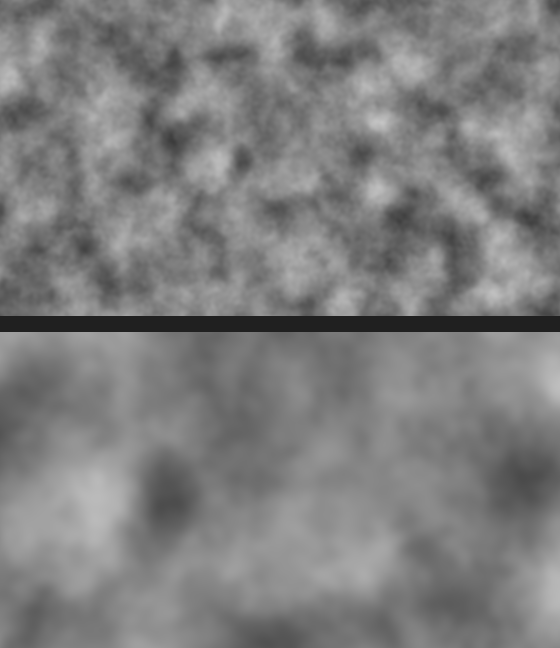
Top, the full canvas; bottom, a detail of the centre.
A Shadertoy shader for this texture:

```glsl
const float SKEW = 0.36603;    // (sqrt(3) - 1) / 2
const float UNSKEW = 0.21132;  // (3 - sqrt(3)) / 6
const float CELLS_PER_HEIGHT = 3.9;
const float MEAN_GREY = 0.5;
const float CONTRAST = 0.475;
const float OCTAVE_GAIN = 0.48;

// Random gradient with components in -1..1
vec2 hashGradient(vec2 cell) {
    vec3 p = fract(cell.xyx * vec3(0.1031, 0.1030, 0.0973));
    p += dot(p, p.yzx + 33.33);
    return 2.0 * fract((p.xx + p.yz) * p.zy) - 1.0;
}

// Contribution of one lattice corner, fading out with distance
float cornerWeight(vec2 offset, vec2 cell) {
    float falloff = max(0.5 - dot(offset, offset), 0.0);
    falloff *= falloff;
    return falloff * falloff * dot(offset, hashGradient(cell));
}

// Simplex noise on a triangular lattice
float simplexNoise(vec2 p) {
    vec2 cell = floor(p + (p.x + p.y) * SKEW);
    vec2 a = p - cell + (cell.x + cell.y) * UNSKEW;
    vec2 side = a.x > a.y ? vec2(1.0, 0.0) : vec2(0.0, 1.0);
    vec2 b = a - side + UNSKEW;
    vec2 c = a - 1.0 + 2.0 * UNSKEW;
    return 70.0 * (cornerWeight(a, cell)
                 + cornerWeight(b, cell + side)
                 + cornerWeight(c, cell + 1.0));
}

// Sum of octaves, each rotated, twice as fine and weaker by the gain
float cloudNoise(vec2 p, int octaves, float gain) {
    mat2 rotateAndDouble = mat2(1.6, 1.2, -1.2, 1.6);
    float sum = 0.0;
    float amplitude = 0.5;
    for (int i = 0; i < octaves; i++) {
        sum += amplitude * simplexNoise(p);
        p = rotateAndDouble * p;
        amplitude *= gain;
    }
    return sum;
}

void mainImage(out vec4 fragColor, in vec2 fragCoord) {
    vec2 uv = fragCoord / iResolution.y;
    float clouds = cloudNoise(uv * CELLS_PER_HEIGHT + vec2(17.3, 41.7), 4, OCTAVE_GAIN);
    float grey = clamp(MEAN_GREY + CONTRAST * clouds, 0.0, 1.0);
    fragColor = vec4(vec3(grey), 1.0);
}
```
